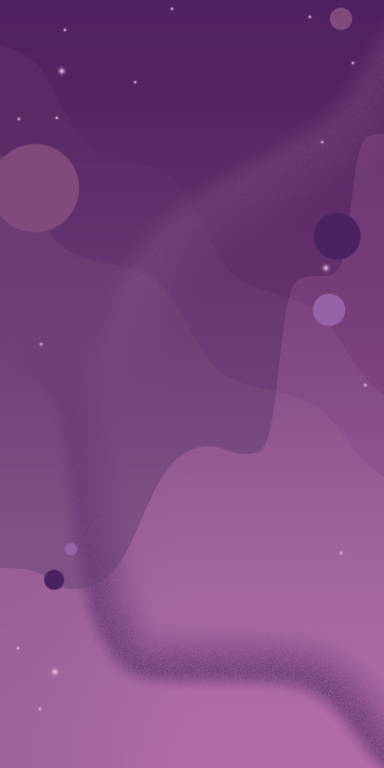
Give the GLSL for this background, as a Shadertoy shader.

```glsl
const vec3 SKY_TOP = vec3(0.315, 0.130, 0.375);
const vec3 SKY_LOW = vec3(0.390, 0.190, 0.420);
const vec3 MID_TOP = vec3(0.350, 0.165, 0.400);
const vec3 MID_LOW = vec3(0.430, 0.240, 0.470);
const vec3 HAZE_TOP = vec3(0.420, 0.235, 0.450);
const vec3 HAZE_LOW = vec3(0.500, 0.320, 0.520);
const vec3 BLOOM = vec3(0.720, 0.440, 0.670);
const vec3 SHADE = vec3(0.410, 0.230, 0.460);
const vec3 STREAK = vec3(0.520, 0.320, 0.530);
const vec3 MAUVE = vec3(0.500, 0.290, 0.490);
const vec3 INK = vec3(0.300, 0.130, 0.380);
const vec3 LILAC = vec3(0.590, 0.390, 0.660);
const vec3 STAR_COLOR = vec3(0.920, 0.800, 0.900);

const float SHADE_STRENGTH = 0.72;
const float STREAK_STRENGTH = 0.36;
const float GRAIN_CELLS = 384.0;
const float GRAIN_AMOUNT = 0.45;
const float BIG_STAR = 0.019;
const float SMALL_STAR = 0.010;
const int BIG_STARS = 3;
const int SEGMENTS = 40;

// Each curve is a line (start, slope) plus soft steps (center, rise, width).
const vec3 FLAT = vec3(0.0, 0.0, 1.0);
const vec2 MID_LINE = vec2(1.883, -0.20);
const vec3 MID_STEPS[5] = vec3[5](vec3(0.156, -0.234, 0.065),
    vec3(0.532, -0.268, 0.067), vec3(0.904, -0.229, 0.083), FLAT, FLAT);
const vec2 HAZE_LINE = vec2(1.609, -0.17);
const vec3 HAZE_STEPS[5] = vec3[5](vec3(0.091, -0.247, 0.063),
    vec3(0.492, -0.258, 0.076), vec3(0.904, -0.193, 0.083), FLAT, FLAT);
const vec2 BLOOM_LINE = vec2(0.521, 0.0);
const vec3 BLOOM_STEPS[5] = vec3[5](vec3(0.130, -0.065, 0.045),
    vec3(0.370, 0.391, 0.085), vec3(0.586, -0.030, 0.035),
    vec3(0.727, 0.464, 0.026), vec3(0.914, 0.370, 0.022));
const vec2 SHADE_LINE = vec2(0.997, 0.0);
const vec3 SHADE_STEPS[5] = vec3[5](vec3(0.174, -0.521, 0.031),
    vec3(0.247, -0.260, 0.073), vec3(0.924, -0.286, 0.104), FLAT, FLAT);
const vec2 STREAK_LINE = vec2(0.411, 0.55);
const vec3 STREAK_STEPS[5] = vec3[5](vec3(0.234, 0.781, 0.117),
    vec3(0.977, 0.208, 0.078), FLAT, FLAT, FLAT);

// Discs: center and radius.
const vec3 DISCS[6] = vec3[6](vec3(0.091, 1.510, 0.115), vec3(0.888, 1.951, 0.029),
    vec3(0.878, 1.385, 0.061), vec3(0.141, 0.490, 0.026),
    vec3(0.857, 1.193, 0.042), vec3(0.185, 0.570, 0.016));
const vec3 DISC_COLORS[3] = vec3[3](MAUVE, INK, LILAC);

// Star centers, the big ones first.
const vec2 STARS[16] = vec2[16](vec2(0.161, 1.815), vec2(0.849, 1.302),
    vec2(0.143, 0.250), vec2(0.169, 1.922), vec2(0.448, 1.977), vec2(0.352, 1.786),
    vec2(0.049, 1.690), vec2(0.148, 1.693), vec2(0.807, 1.956), vec2(0.919, 1.836),
    vec2(0.839, 1.630), vec2(0.107, 1.104), vec2(0.951, 0.997), vec2(0.888, 0.560),
    vec2(0.047, 0.312), vec2(0.104, 0.154));

float hash(vec2 cell) {
    vec3 q = fract(vec3(cell.xyx) * 0.1031);
    q += dot(q, q.yzx + 33.33);
    return fract((q.x + q.y) * q.z);
}

float curveHeight(float x, vec2 line, vec3 steps[5]) {
    float y = line.x + line.y * x;
    for (int i = 0; i < 5; i++)
        y += steps[i].y * (0.5 + 0.5 * tanh((x - steps[i].x) / steps[i].z));
    return y;
}

float coverBelow(vec2 p, vec2 line, vec3 steps[5]) {
    float d = curveHeight(p.x, line, steps) - p.y;
    return clamp(0.5 + d / max(fwidth(d), 1e-5), 0.0, 1.0);
}

// Signed distance to a curve, positive above it.
float curveDistance(vec2 p, vec2 line, vec3 steps[5]) {
    float nearest = 10.0;
    vec2 a = vec2(-0.2, curveHeight(-0.2, line, steps));
    for (int i = 1; i <= SEGMENTS; i++) {
        float x = mix(-0.2, 1.2, float(i) / float(SEGMENTS));
        vec2 b = vec2(x, curveHeight(x, line, steps));
        vec2 ab = b - a;
        float t = clamp(dot(p - a, ab) / dot(ab, ab), 0.0, 1.0);
        nearest = min(nearest, length(p - a - ab * t));
        a = b;
    }
    return p.y > curveHeight(p.x, line, steps) ? nearest : -nearest;
}

void mainImage(out vec4 fragColor, in vec2 fragCoord) {
    vec2 p = fragCoord / iResolution.y * 2.0;
    float pixel = 2.0 / iResolution.y;
    float grain = hash(floor(p * GRAIN_CELLS)) - 0.5;

    // Layered hills
    vec3 color = mix(SKY_LOW, SKY_TOP, smoothstep(1.15, 2.0, p.y));
    vec3 mid = mix(MID_LOW, MID_TOP, smoothstep(0.95, 1.75, p.y));
    vec3 haze = mix(HAZE_LOW, HAZE_TOP, smoothstep(0.45, 1.4, p.y));
    color = mix(color, mid, coverBelow(p, MID_LINE, MID_STEPS));
    color = mix(color, haze, coverBelow(p, HAZE_LINE, HAZE_STEPS));
    float bloom = mix(0.85, 0.21, smoothstep(0.0, 1.3, p.y));
    bloom *= mix(0.68, 1.0, smoothstep(0.0, 0.55, p.x));
    color = mix(color, BLOOM, bloom * coverBelow(p, BLOOM_LINE, BLOOM_STEPS));

    // Grainy light streak and shadow band
    float d = curveDistance(p, STREAK_LINE, STREAK_STEPS);
    float streak = smoothstep(0.06, -0.02, d) * smoothstep(-0.20, 0.0, d);
    streak *= smoothstep(0.85, 1.3, p.y) * (1.0 + GRAIN_AMOUNT * grain);
    color = mix(color, STREAK, STREAK_STRENGTH * streak);
    d = curveDistance(p, SHADE_LINE, SHADE_STEPS);
    float shade = smoothstep(-0.02, 0.04, d) * smoothstep(0.18, 0.02, d);
    shade *= smoothstep(0.0, 0.18, p.x) * (1.0 + GRAIN_AMOUNT * grain);
    color = mix(color, SHADE, SHADE_STRENGTH * shade);

    // Discs, two of each color
    for (int i = 0; i < 6; i++) {
        float edge = length(p - DISCS[i].xy) - DISCS[i].z;
        color = mix(color, DISC_COLORS[i / 2], smoothstep(pixel, -pixel, edge));
    }

    // Four-pointed stars with a soft core
    for (int i = 0; i < 16; i++) {
        vec2 q = abs(p - STARS[i]) / (i < BIG_STARS ? BIG_STAR : SMALL_STAR);
        float rays = smoothstep(1.15, 0.5, sqrt(q.x) + sqrt(q.y));
        float core = exp(-7.0 * dot(q, q));
        color = mix(color, STAR_COLOR, 0.8 * max(rays, core));
    }
    fragColor = vec4(color, 1.0);
}
```
